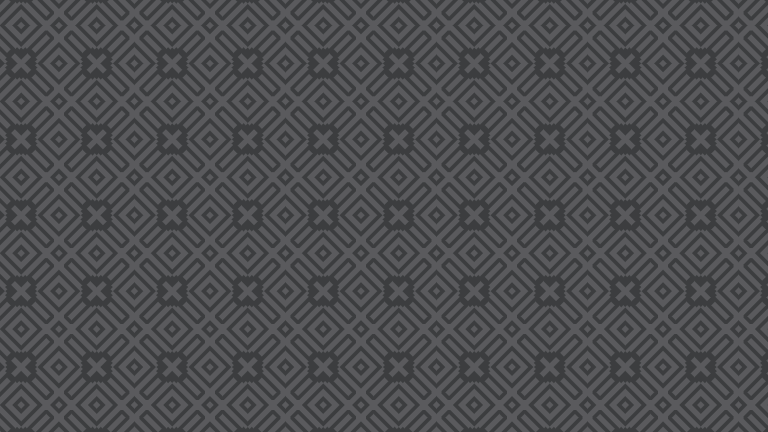
This pattern is drawn by a WebGL 1 fragment shader. Its source:

```glsl
precision highp float;
// Two-tone lattice of nested diamonds, small diamonds, slanted capsules and crosses.

uniform vec2 u_resolution;

#define PITCH vec2(0.1748, 0.1757)   // repeat size, in canvas heights
#define ORIGIN vec2(0.0490, 0.5896)  // centre of one large diamond
#define LIGHT vec3(0.352, 0.354, 0.366)
#define DARK vec3(0.234, 0.241, 0.246)
#define UNITS 12.0                   // stripe widths per repeat
#define SWELL 0.09                   // extra half width of the light lines
#define BAR_END 4.0                  // capsule bar to cross centre
#define ARM 2.5                      // length of a cross arm

// Distance to stripes of unit width centred on even values; negative inside.
float stripes(float t) {
  return abs(mod(t + 1.0, 2.0) - 1.0) - 0.5;
}

// Signed distance to the light lines, in stripe widths.
float lightLines(vec2 p) {
  // Fold the repeat into a triangle: large diamond at (0,0),
  // small diamond at (half,0), cross at (0,half).
  float halfTile = 0.5 * UNITS;
  vec2 q = abs(mod(p + halfTile, UNITS) - halfTile);
  if (q.x + q.y > halfTile) q = halfTile - q.yx;

  float ring = q.x + q.y;                 // out from the large diamond
  float edge = halfTile - ring;           // from the capsule axis
  float toSmall = halfTile - (q.x - q.y); // along that axis
  float toCross = halfTile + (q.x - q.y);
  float small = max(edge, toSmall);

  // Large diamond rings and capsule bars, then small diamond rings
  float d = max(stripes(ring), 2.0 - small);
  d = min(d, max(stripes(small), small - 2.5));

  // Dark capsule end with chamfered corners
  float capEnd = max(edge - 1.5, abs(toSmall - 3.0) - 0.5);
  capEnd = max(capEnd, edge - toSmall + 1.5);
  d = max(d, -capEnd);
  float corner = max(toSmall - edge - 1.5, max(2.4 - toSmall, edge - 1.6));
  d = min(d, corner);

  // Dark stepped clearing around the cross
  float clearing = max(edge - 1.5, toCross - BAR_END);
  clearing = min(clearing, max(edge - 2.0, toCross - 3.3));
  clearing = min(clearing, max(edge, toCross) - 2.6);
  d = max(d, -clearing);

  // Cross arms
  return min(d, max(edge - 0.5, toCross - ARM));
}

void main() {
  vec2 pos = gl_FragCoord.xy / u_resolution.y;
  vec2 p = (pos - ORIGIN) / PITCH * UNITS;
  float pixel = 1.414 * UNITS / (PITCH.y * u_resolution.y);
  float d = lightLines(p) - SWELL;
  float cover = clamp(0.5 - d / pixel, 0.0, 1.0);
  gl_FragColor = vec4(mix(DARK, LIGHT, cover), 1.0);
}
```
